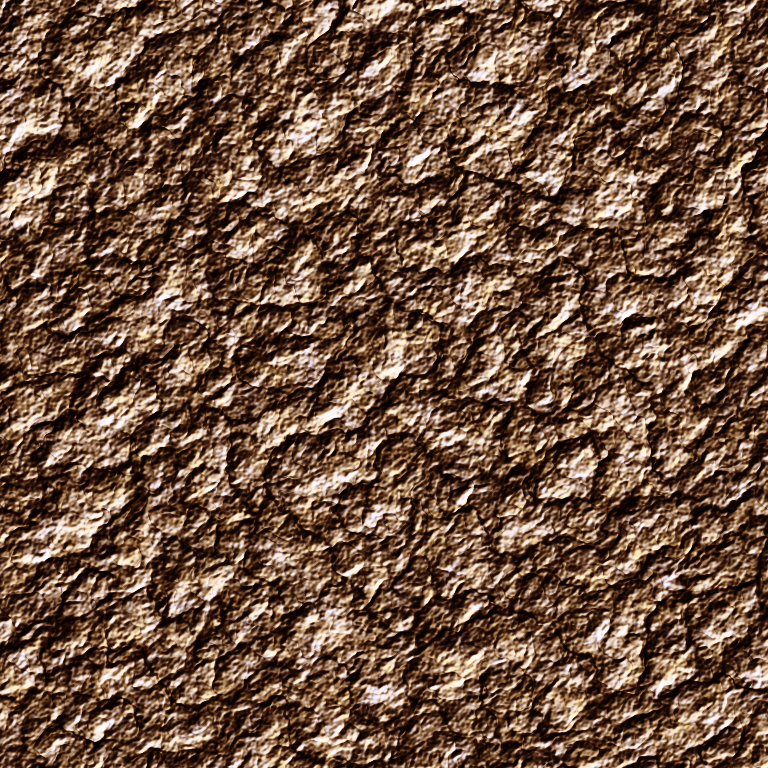
Give the GLSL for this texture, as a Shadertoy shader.

```glsl
#define PLATE_FREQ 13.0
#define FOLDS 3
#define PERSISTENCE 0.5
#define STRETCH 0.85
#define WARP 0.012
#define GRAIN 0.15
#define RELIEF_STEP 0.0013
#define RELIEF_GAIN 18.0
#define HEIGHT_GAIN 1.7
#define CRACK_DEPTH 1.1
#define EXPOSURE 0.22
#define TINT 0.14

const vec2 LIGHT = vec2(0.6, -0.8);

// Integer hash turned into a unit gradient
vec2 latticeGradient(ivec2 cell) {
    uint h = uint(cell.x) * 1597334677u ^ uint(cell.y) * 3812015801u;
    h = (h ^ (h >> 15)) * 2246822519u;
    h = (h ^ (h >> 13)) * 3266489917u;
    h ^= h >> 16;
    float angle = float(h & 65535u) * 6.28319 / 65536.0;
    return vec2(cos(angle), sin(angle));
}

float gradientNoise(vec2 p) {
    ivec2 cell = ivec2(floor(p));
    vec2 f = fract(p);
    vec2 u = f * f * f * (f * (f * 6.0 - 15.0) + 10.0);
    float a = dot(latticeGradient(cell), f);
    float b = dot(latticeGradient(cell + ivec2(1, 0)), f - vec2(1, 0));
    float c = dot(latticeGradient(cell + ivec2(0, 1)), f - vec2(0, 1));
    float d = dot(latticeGradient(cell + ivec2(1, 1)), f - vec2(1, 1));
    return mix(mix(a, b, u.x), mix(c, d, u.x), u.y);
}

vec2 noiseVector(vec2 p) {
    return vec2(gradientNoise(p + 7.3), gradientNoise(p + 141.7));
}

// Absolute value with a slightly rounded crease
float softAbs(float x) {
    return sqrt(x * x + 0.0002);
}

// Rock surface: x is the height, y the closeness to a crack
vec2 rockSurface(vec2 p) {
    vec2 q = vec2(dot(p, vec2(0.8, 0.6)) * STRETCH, dot(p, vec2(-0.6, 0.8)));

    // Ragged outlines for the plates
    vec2 ragged = noiseVector(q * 31.0) + 0.45 * noiseVector(q * 73.0);
    ragged += 0.25 * noiseVector(q * 150.0);
    vec2 plate = (q + WARP * ragged) * PLATE_FREQ;

    // Folded octaves crease into cracks
    float height = 0.0, amplitude = 1.0, crack = 0.0;
    for (int i = 0; i < FOLDS; i++) {
        float fold = softAbs(gradientNoise(plate));
        height += amplitude * fold;
        float width = 0.035 + 0.02 * float(i);
        float line = 1.0 - smoothstep(0.0, width, fold - 0.012);
        crack = max(crack, line * amplitude);
        plate = mat2(1.6, 1.2, -1.2, 1.6) * plate + 17.7;
        amplitude *= PERSISTENCE;
    }

    // Unwarped gritty grain
    float grain = gradientNoise(q * 66.0) + 0.58 * gradientNoise(q.yx * 127.0);
    grain += 0.42 * gradientNoise(q * 215.0 + 31.0);
    return vec2(height + GRAIN * grain, crack);
}

// Earth tones placed by their share of the area
vec3 rockColor(float tone) {
    const vec3 colors[8] = vec3[8](
        vec3(0.02, 0.00, 0.00), vec3(0.11, 0.04, 0.02),
        vec3(0.25, 0.12, 0.05), vec3(0.41, 0.26, 0.16),
        vec3(0.59, 0.43, 0.28), vec3(0.70, 0.57, 0.47),
        vec3(0.91, 0.82, 0.74), vec3(1.00, 0.98, 0.95));
    const float stops[8] = float[8](0.0, 0.10, 0.29, 0.50, 0.68, 0.82, 0.94, 1.0);
    vec3 color = colors[0];
    for (int i = 1; i < 8; i++) {
        float blend = clamp((tone - stops[i - 1]) / (stops[i] - stops[i - 1]), 0.0, 1.0);
        color = mix(color, colors[i], blend);
    }
    return color;
}

void mainImage(out vec4 fragColor, in vec2 fragCoord) {
    vec2 p = fragCoord / iResolution.y + 3.0;

    // Slanted light across the relief
    vec2 surface = rockSurface(p);
    vec2 offset = LIGHT * RELIEF_STEP;
    float slope = rockSurface(p - offset).x - rockSurface(p + offset).x;

    // Raised plates are paler, cracks are dark
    float shade = slope * RELIEF_GAIN + (surface.x - 0.36) * HEIGHT_GAIN;
    shade += EXPOSURE - CRACK_DEPTH * surface.y;
    float tone = 0.5 + 0.5 * tanh(shade);
    vec3 color = rockColor(tone);

    // Ochre and cool mineral tints
    float mineral = gradientNoise(p * 26.0) + gradientNoise(p * 120.0);
    color *= 1.0 + TINT * mineral * vec3(-0.2, 0.1, 1.6);
    fragColor = vec4(clamp(color, 0.0, 1.0), 1.0);
}
```
